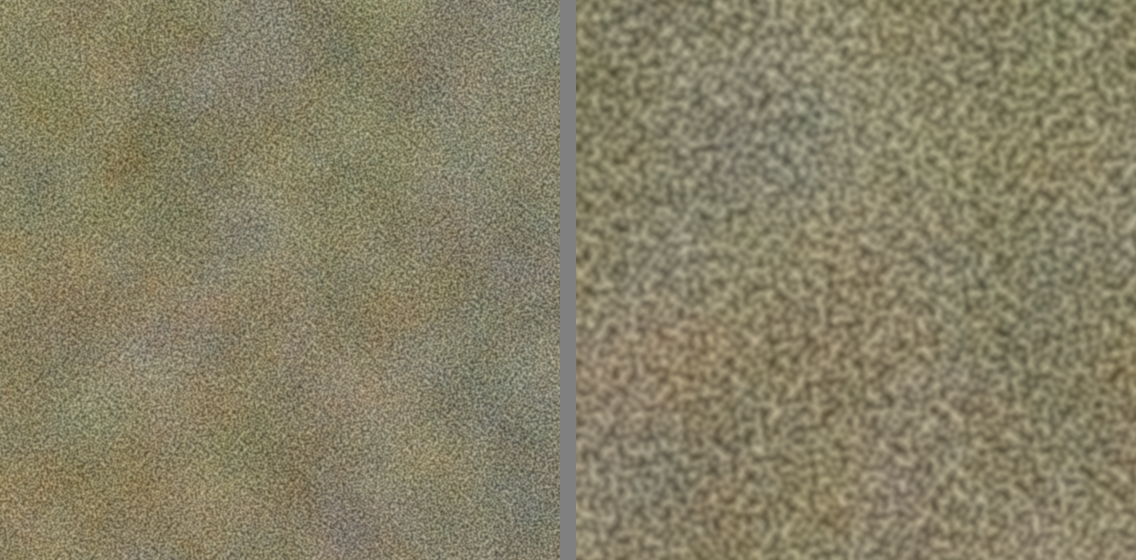
Left, the full canvas; right, a detail of the centre.
Reproduce this texture procedurally as a three.js fragment shader.

```glsl
// Weathered olive-grey stone: faint clouds of ochre, rust, grey-green and mauve
// under a dense fine grain. Every layer is gradient noise; the clouds shift the
// base colour along tint axes, and the grain shifts its brightness.

varying vec2 vUv;

// Colours and tint axes (added to the base, scaled by signed noise)
const vec3 BASE_COLOR = vec3(0.525, 0.503, 0.403);
const vec3 WARM_TINT  = vec3(0.024, 0.004, -0.044);  // ochre + / slate -
const vec3 GREEN_TINT = vec3(-0.020, 0.014, 0.002);  // moss + / mauve -
const vec3 RUST_TINT  = vec3(0.000, -0.022, -0.032);
const vec3 LIGHT_TINT = vec3(1.00, 0.99, 0.90);

// Scales in cells per canvas, strengths as brightness or tint amounts
const float CLOUD_SCALE    = 3.8;
const float CLOUD_GAIN     = 0.70;   // weight of each finer octave
const float RUST_SCALE     = 6.0;
const float CLOUD_LIGHT    = 0.055;
const float FINE_SCALE     = 196.0;
const float COARSE_SCALE   = 118.0;
const float COARSE_WEIGHT  = 0.55;
const float GRAIN_CONTRAST = 0.23;
const float SIDE_DRIFT     = 0.65;   // warm left to cool right
const int   CLOUD_OCTAVES  = 5;
const float TAU = 6.28318;

// Turns each octave so that the noise lattices never line up
const mat2 TURN = mat2(0.80, 0.60, -0.60, 0.80);

float hash(vec2 p) {
  vec3 q = fract(vec3(p.xyx) * 0.1031);
  q += dot(q, q.yzx + 33.33);
  return fract((q.x + q.y) * q.z);
}

// Contribution of one lattice corner: random unit gradient dot offset
float cornerRamp(vec2 cell, vec2 offset) {
  float angle = TAU * hash(cell);
  return dot(vec2(cos(angle), sin(angle)), offset);
}

float gradientNoise(vec2 p) {
  vec2 cell = floor(p);
  vec2 f = p - cell;
  vec2 blend = f * f * f * (f * (f * 6.0 - 15.0) + 10.0);
  vec2 e = vec2(1.0, 0.0);
  float low  = mix(cornerRamp(cell, f),
                   cornerRamp(cell + e.xy, f - e.xy), blend.x);
  float high = mix(cornerRamp(cell + e.yx, f - e.yx),
                   cornerRamp(cell + e.xx, f - e.xx), blend.x);
  return mix(low, high, blend.y);
}

// Layered noise for the soft, mottled patches
float clouds(vec2 p) {
  float sum = 0.0;
  float weight = 1.0;
  for (int i = 0; i < CLOUD_OCTAVES; i++) {
    sum += weight * gradientNoise(p);
    p = TURN * p * 2.03 + 17.3;
    weight *= CLOUD_GAIN;
  }
  return sum;
}

// Two turned layers of near-equal size give an even, undirected grain
float grain(vec2 uv) {
  float fine = gradientNoise(TURN * uv * FINE_SCALE + 310.0);
  float coarse = gradientNoise(uv * TURN * COARSE_SCALE + 520.0);
  return fine + COARSE_WEIGHT * coarse;
}

void main() {
  vec2 uv = vUv;
  vec2 cloudPos = uv * CLOUD_SCALE;

  // Broad colour patches
  float warmth = clouds(cloudPos + 41.0) + SIDE_DRIFT * (0.5 - uv.x);
  float green = clouds(cloudPos + 83.0) + SIDE_DRIFT * (uv.y - 0.5);
  float light = clouds(cloudPos * 1.3 + 127.0);
  vec3 color = BASE_COLOR + WARM_TINT * warmth + GREEN_TINT * green;

  // Scattered rust stains, stronger on the warm side
  float rust = smoothstep(0.15, 0.70, clouds(uv * RUST_SCALE + 205.0));
  color += RUST_TINT * rust * mix(1.0, 0.4, uv.x);

  // Cloudy shading and fine grain
  color += LIGHT_TINT * (CLOUD_LIGHT * light + GRAIN_CONTRAST * grain(uv));

  gl_FragColor = vec4(clamp(color, 0.0, 1.0), 1.0);
}
```
